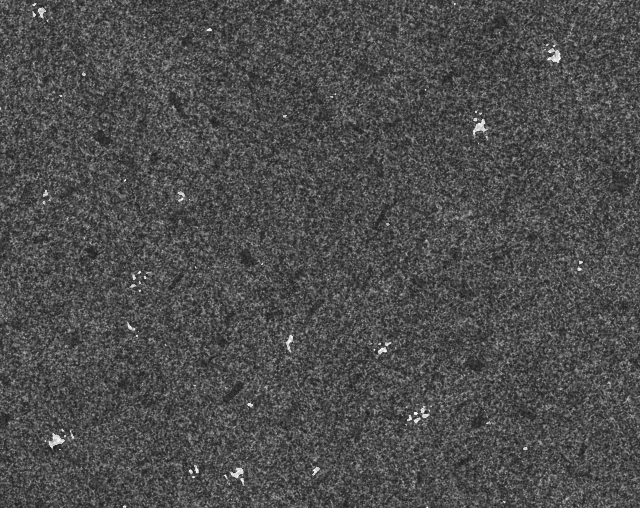
Give the GLSL for this texture, as a Shadertoy shader.

```glsl
// Dark volcanic stone: a fine log-normal grey grain, scattered with faint
// dark crystal laths and a few crumbly white mineral clusters.
// Laths and clusters are placed by jittered grids; all lengths are in canvas heights.

const float GROUND_GREY = 0.292;
const float LATH_GREY = 0.185;
const float MINERAL_GREY = 0.84;

float hash(vec2 p) {
    return fract(sin(dot(p, vec2(12.9898, 78.233))) * 43758.5453);
}

vec2 hash2(vec2 p) {
    return vec2(hash(p + 3.7), hash(p + 41.3));
}

mat2 rotation(float angle) {
    float c = cos(angle), s = sin(angle);
    return mat2(c, -s, s, c);
}

float valueNoise(vec2 p) {
    vec2 cell = floor(p), f = fract(p);
    f = f * f * (3.0 - 2.0 * f);
    float low = mix(hash(cell), hash(cell + vec2(1, 0)), f.x);
    float high = mix(hash(cell + vec2(0, 1)), hash(cell + vec2(1, 1)), f.x);
    return mix(low, high, f.y);
}

// Fine speckle centred on zero; rotated layers hide the lattice.
float grain(vec2 p) {
    float fine = valueNoise(rotation(0.55) * p * 370.0);
    float coarse = valueNoise(rotation(1.2) * p * 215.0 + 57.0);
    return 0.62 * fine + 0.38 * coarse - 0.5;
}

float boxDistance(vec2 p, vec2 halfSize) {
    vec2 d = abs(p) - halfSize;
    return length(max(d, 0.0)) + min(max(d.x, d.y), 0.0);
}

// Coverage of elongated crystals, most of them rising to the right.
float laths(vec2 p, float density, float presence, float edge) {
    vec2 home = floor(p * density);
    vec2 wobble = vec2(valueNoise(p * 110.0), valueNoise(p * 110.0 + 31.0)) - 0.5;
    vec2 q = p + 0.006 * wobble;
    float cover = 0.0;
    for (int y = -1; y <= 1; y++)
    for (int x = -1; x <= 1; x++) {
        vec2 id = home + vec2(x, y);
        vec2 centre = (id + hash2(id)) / density;
        vec2 shape = hash2(id + 17.0);
        float lean = hash(id + 29.0) < 0.68 ? 0.85 : -0.75;
        float angle = lean + 1.1 * (hash(id + 53.0) - 0.5);
        vec2 halfSize = vec2(mix(0.008, 0.030, shape.x * shape.x),
                             mix(0.0035, 0.0095, shape.y * shape.y));
        float d = boxDistance(rotation(angle) * (q - centre), halfSize);
        float strength = mix(0.35, 1.0, hash(id + 71.0));
        float shown = step(hash(id + 97.0), presence);
        cover = max(cover, shown * strength * smoothstep(edge, -edge, d));
    }
    return cover;
}

// Coverage of white crumbs, dense at each cluster centre and loose outside.
float clusters(vec2 p, float density, float presence) {
    vec2 home = floor(p * density);
    float crumbs = valueNoise(rotation(0.4) * p * 150.0 + 11.0);
    float cover = 0.0;
    for (int y = -1; y <= 1; y++)
    for (int x = -1; x <= 1; x++) {
        vec2 id = home + vec2(x, y);
        vec2 centre = (id + hash2(id + 131.0)) / density;
        float size = hash(id + 151.0);
        float radius = mix(0.005, 0.026, size * size * size);
        vec2 offset = rotation(6.3 * hash(id + 173.0)) * (p - centre);
        float reach = length(offset * vec2(1.0, 1.5)) / radius;
        float shown = step(hash(id + 191.0), presence);
        float level = crumbs - 0.36 - 0.38 * reach;
        cover = max(cover, shown * smoothstep(0.0, 0.12, level));
    }
    return cover;
}

void mainImage(out vec4 fragColor, in vec2 fragCoord) {
    vec2 p = fragCoord / iResolution.y;
    float edge = max(0.0012, 0.7 / iResolution.y);
    float speckle = grain(p);

    // Groundmass with slight broad mottling and sparse glints
    float mottling = 0.12 * (valueNoise(p * 9.0) - 0.5) + 0.12 * (valueNoise(p * 38.0) - 0.5);
    float grey = GROUND_GREY * exp(1.8 * speckle + mottling);
    grey += 0.16 * smoothstep(0.80, 0.98, valueNoise(rotation(0.9) * p * 260.0 + 83.0));

    // Dark laths keep a weaker grain
    float lathGrey = LATH_GREY * exp(1.1 * speckle);
    grey = mix(grey, lathGrey, laths(p, 14.0, 0.65, edge));

    // White minerals
    float mineralGrey = MINERAL_GREY * exp(0.5 * speckle);
    grey = mix(grey, mineralGrey, clusters(p, 7.0, 0.72));

    fragColor = vec4(vec3(clamp(grey, 0.0, 1.0)), 1.0);
}
```
